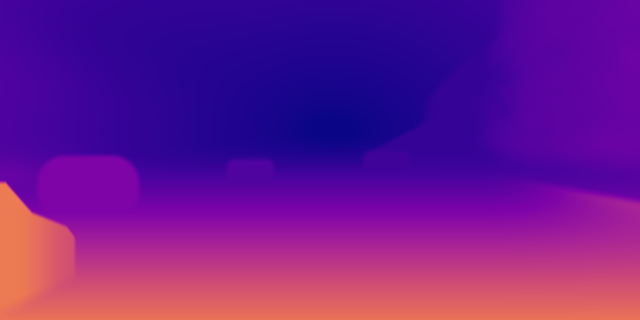
This texture map is drawn by a WebGL 1 fragment shader. Its source:

```glsl
precision highp float;
// Depth map of an open road scene, shaded from far indigo to near orange.
uniform vec2 u_resolution;

#define FAR_POINT vec2(1.04, 0.57)
#define GROUND_NEAR 0.65
#define GROUND_SLOPE 1.18
#define SKY_SLOPE 0.13
#define TREE_NEARNESS 0.10
#define LEAF_GRAIN 0.035
#define BUSH_NEARNESS 0.255
#define BLOCK_NEARNESS 0.67
#define VERGE_GLOW 0.20

float hash(vec2 p) {
  vec3 q = fract(vec3(p.xyx) * 0.1031);
  q += dot(q, q.yzx + 33.33);
  return fract((q.x + q.y) * q.z);
}

float noise(vec2 p) {
  vec2 i = floor(p), f = fract(p);
  f = f * f * (3.0 - 2.0 * f);
  return mix(mix(hash(i), hash(i + vec2(1.0, 0.0)), f.x),
             mix(hash(i + vec2(0.0, 1.0)), hash(i + 1.0), f.x), f.y);
}

float fbm(vec2 p) {
  float sum = 0.0, gain = 0.5;
  for (int i = 0; i < 4; i++) {
    sum += gain * noise(p);
    p = p * 2.03 + 7.1;
    gain *= 0.5;
  }
  return sum;
}

float smoothMax(float a, float b, float k) {
  float h = max(k - abs(a - b), 0.0) / k;
  return max(a, b) + h * h * k * 0.25;
}

float roundBox(vec2 p, vec2 halfSize, float r) {
  vec2 q = abs(p) - halfSize + r;
  return length(max(q, 0.0)) + min(max(q.x, q.y), 0.0) - r;
}

// Coverage of a shape from its signed distance
float cover(float d, float soft) {
  return 1.0 - smoothstep(-soft, soft, d);
}

// Heat ramp with evenly spaced stops, one every 0.125
vec3 heat(float t) {
  float s = clamp(t, 0.0, 0.75) * 8.0;
  vec3 c = mix(vec3(0.04, 0.02, 0.53), vec3(0.29, 0.01, 0.62), clamp(s, 0.0, 1.0));
  c = mix(c, vec3(0.49, 0.01, 0.66), clamp(s - 1.0, 0.0, 1.0));
  c = mix(c, vec3(0.66, 0.14, 0.59), clamp(s - 2.0, 0.0, 1.0));
  c = mix(c, vec3(0.80, 0.28, 0.47), clamp(s - 3.0, 0.0, 1.0));
  c = mix(c, vec3(0.90, 0.42, 0.36), clamp(s - 4.0, 0.0, 1.0));
  return mix(c, vec3(0.97, 0.58, 0.25), clamp(s - 5.0, 0.0, 1.0));
}

// Sky opening away from the far point, dimmer in the upper left
float skyDepth(vec2 p) {
  vec2 d = (p - FAR_POINT) * vec2(1.0, 1.3);
  float corner = smoothstep(0.72, 1.0, p.y + 0.2 * p.x) * (1.0 - smoothstep(0.2, 0.9, p.x));
  return SKY_SLOPE * length(d) - 0.035 * corner - 0.02 * exp(-dot(d, d) * 90.0);
}

// Tree crown on the right: ragged outer edge, nearer inner leaves
float addTree(float depth, vec2 p) {
  float edge = 1.33 + 0.22 * smoothstep(0.68, 0.92, p.y)
             - 0.19 * (1.0 - smoothstep(0.50, 0.64, p.y));
  edge += 0.05 * (fbm(p * 14.0) - 0.47);
  float inner = smoothstep(1.48, 1.68, p.x + 0.12 * (fbm(p * 9.0) - 0.47));
  float right = smoothstep(1.6, 2.0, p.x);
  float leaves = TREE_NEARNESS - 0.015 + 0.07 * inner + 0.045 * right;
  leaves += LEAF_GRAIN * inner * (fbm(p * vec2(7.0, 11.0)) - 0.47);
  leaves -= 0.05 * inner * (1.0 - smoothstep(0.42, 0.56, p.y));
  float mask = smoothstep(-0.015, 0.035, p.x - edge) * smoothstep(0.38, 0.51, p.y);
  return mix(depth, max(depth, leaves), mask);
}

// Block at the left edge with a stepped top and a sloping foot
float blockMask(vec2 p) {
  float top = max(min(0.43, 0.45 - 1.15 * p.x), 0.375 - 0.4 * p.x);
  top = min(top, 0.292 - 1.3 * (p.x - 0.208));
  float foot = 0.02 + 0.45 * p.x;
  return cover(p.y - top, 0.009) * cover(p.x - 0.234, 0.008)
       * smoothstep(-0.03, 0.03, p.y - foot);
}

void main() {
  vec2 p = gl_FragCoord.xy / u_resolution * vec2(2.0, 1.0);

  // Sky, tree and ground
  float depth = addTree(skyDepth(p), p);
  depth = smoothMax(depth, GROUND_NEAR - GROUND_SLOPE * p.y, 0.07);

  // Haze at the left horizon
  vec2 haze = (p - vec2(0.0, 0.46)) / vec2(0.25, 0.05);
  depth += 0.055 * exp(-dot(haze, haze));

  // Bright verge falling to the right
  float below = 0.466 - 0.186 * (p.x - 1.51) - p.y;
  depth += VERGE_GLOW * smoothstep(-0.012, 0.025, below) * exp(-max(below, 0.0) * 14.0)
         * smoothstep(1.5, 1.97, p.x);

  // Rounded bush and two faint humps on the horizon
  float bush = cover(roundBox(p - vec2(0.276, 0.415), vec2(0.158, 0.098), 0.085), 0.012);
  depth = mix(depth, max(depth, BUSH_NEARNESS), bush);
  float hump = cover(roundBox(p - vec2(0.782, 0.465), vec2(0.073, 0.038), 0.025), 0.012);
  depth = mix(depth, max(depth, 0.138), hump);
  hump = cover(roundBox(p - vec2(1.21, 0.485), vec2(0.075, 0.043), 0.03), 0.012);
  depth = mix(depth, max(depth, 0.105), hump);

  // Near block, fading toward its right side
  float block = BLOCK_NEARNESS - 0.15 * smoothstep(0.05, 0.24, p.x);
  depth = mix(depth, block, blockMask(p));

  gl_FragColor = vec4(heat(depth), 1.0);
}
```
